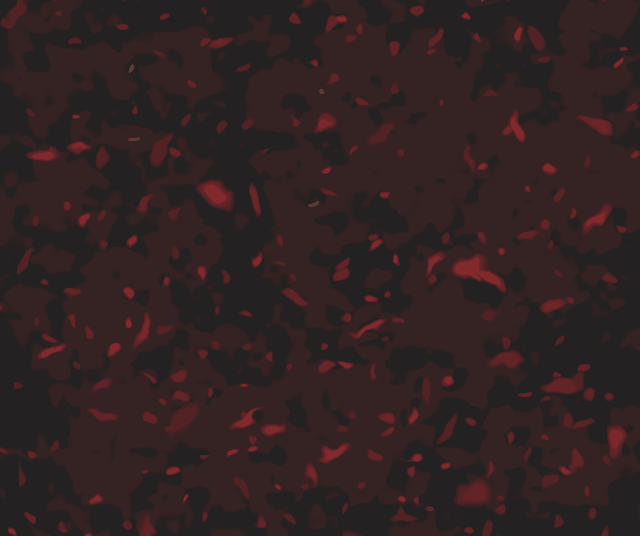
Give the GLSL for this texture, as a WebGL 1 fragment shader.

```glsl
precision highp float;
// Dim red flecks scattered over a mottled, near-black maroon ground.
// Thresholded noise makes the ground; jittered grids of warped ellipses
// make the flecks, whose brightness is stepped into soft-edged tones.
uniform vec2 u_resolution;

const vec3 CHARCOAL = vec3(0.138, 0.130, 0.130);
const vec3 MAROON = vec3(0.206, 0.132, 0.134);
const vec3 RIM_RED = vec3(0.255, 0.132, 0.138);
const vec3 DEEP_RED = vec3(0.322, 0.134, 0.146);
const vec3 BODY_RED = vec3(0.385, 0.140, 0.152);
const vec3 CORE_RED = vec3(0.510, 0.160, 0.170);
const vec3 PALE_TAN = vec3(0.420, 0.250, 0.210);

float hash(vec2 p) {
  return fract(sin(dot(p, vec2(127.1, 311.7))) * 43758.5453);
}

float noise(vec2 p) {
  vec2 cell = floor(p);
  vec2 f = fract(p);
  vec2 w = f * f * (3.0 - 2.0 * f);
  float low = mix(hash(cell), hash(cell + vec2(1.0, 0.0)), w.x);
  float high = mix(hash(cell + vec2(0.0, 1.0)), hash(cell + vec2(1.0)), w.x);
  return mix(low, high, w.y);
}

// Shifts a point by noise so that outlines become irregular.
vec2 warp(vec2 p, float frequency, float amount) {
  vec2 shift = vec2(noise(p * frequency), noise(p * frequency + 37.0)) - 0.5;
  return p + shift * amount;
}

// Soft plateau that falls to zero just outside an ellipse.
float ellipse(vec2 p, vec2 radii, float angle) {
  float c = cos(angle);
  float s = sin(angle);
  vec2 q = vec2(c * p.x + s * p.y, c * p.y - s * p.x);
  return 1.0 - smoothstep(0.45, 1.1, length(q / radii));
}

// Brightest fleck at p, from one randomly filled grid of ellipses.
float scatter(vec2 p, float size, float chance, vec2 minRadii, vec2 maxRadii, float seed) {
  vec2 home = floor(p / size);
  float brightest = 0.0;
  for (int j = -1; j <= 1; j++) {
    for (int i = -1; i <= 1; i++) {
      vec2 cell = home + vec2(float(i), float(j));
      vec2 key = cell + seed;
      vec2 center = (cell + vec2(hash(key + 3.1), hash(key + 7.7))) * size;
      vec2 radii = mix(minRadii, maxRadii, vec2(hash(key + 13.3), hash(key + 19.9)));
      float angle = 0.65 + 2.6 * (hash(key + 29.3) - 0.5);
      float glow = hash(key + 41.7);
      float strength = mix(0.36, 1.0, glow * glow);
      float present = step(hash(key + 53.9), chance);
      brightest = max(brightest, present * strength * ellipse(p - center, radii, angle));
    }
  }
  return brightest;
}

// Share of maroon over charcoal, thinning out toward the borders.
float mottle(vec2 p, vec2 uv) {
  vec2 q = warp(p, 40.0, 0.015);
  float n = 0.33 * noise(q * 9.0) + 0.42 * noise(q * 27.0 + 11.0)
          + 0.25 * noise(q * 56.0 + 23.0);
  vec2 border = min(uv, 1.0 - uv);
  float edge = 1.0 - smoothstep(0.0, 0.16, min(border.x, border.y * 1.6));
  return smoothstep(0.405, 0.475, n - 0.10 * edge);
}

vec3 tone(vec3 below, vec3 above, float level, float value) {
  return mix(below, above, smoothstep(level - 0.06, level + 0.06, value));
}

void main() {
  vec2 uv = gl_FragCoord.xy / u_resolution;
  vec2 p = gl_FragCoord.xy / u_resolution.y;

  // Flecks in three sizes, denser toward the bottom.
  vec2 q = warp(p, 48.0, 0.016);
  float density = mix(1.25, 0.75, uv.y) * smoothstep(-0.04, 0.06, uv.x);
  float small = scatter(q, 0.055, 0.46 * density, vec2(0.008, 0.006), vec2(0.017, 0.011), 5.0);
  float medium = scatter(q, 0.12, 0.55 * density, vec2(0.018, 0.008), vec2(0.043, 0.014), 71.0);
  float large = scatter(q, 0.25, 0.42 * density, vec2(0.030, 0.018), vec2(0.052, 0.030), 137.0);
  float fleck = max(small, max(medium, large));

  // Ground, then stepped red tones.
  vec3 color = mix(CHARCOAL, MAROON, mottle(p, uv));
  color = tone(color, RIM_RED, 0.09, fleck);
  color = tone(color, DEEP_RED, 0.25, fleck);
  color = tone(color, BODY_RED, 0.43, fleck);
  color = tone(color, CORE_RED, 0.74, fleck);

  // A few pale specks.
  float pale = scatter(q, 0.2, 0.16, vec2(0.007, 0.005), vec2(0.018, 0.009), 211.0);
  color = mix(color, PALE_TAN, 0.8 * smoothstep(0.1, 0.4, pale));

  gl_FragColor = vec4(color, 1.0);
}
```
